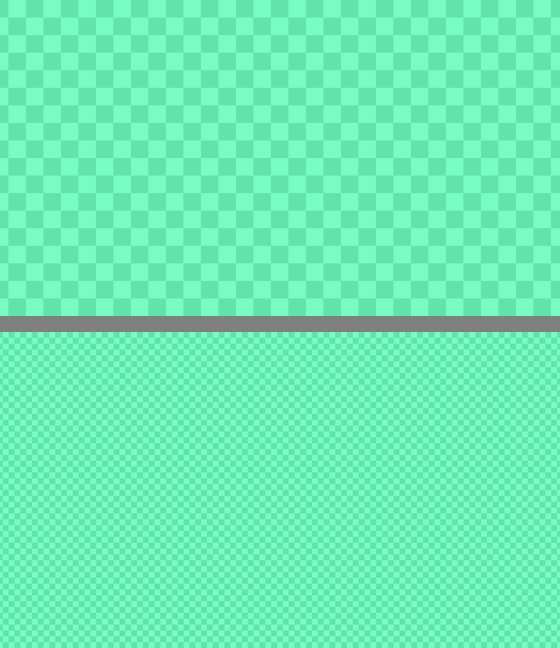
Top, the tile; bottom, the same tile 3 across and 3 down.
This pattern is drawn by a Shadertoy shader. Its source:

```glsl
// Two-tone mint checkerboard that tiles seamlessly.

const vec2 CELLS = vec2(32.0, 18.0);    // squares across and down, both even to wrap
const vec2 OFFSET = vec2(0.48, 0.0);    // shift of the grid, in squares
const vec3 LIGHT_MINT = vec3(0.47, 0.99, 0.77);
const vec3 DARK_MINT = vec3(0.38, 0.89, 0.67);

// Box-filtered square wave per axis: +1 on even squares, -1 on odd ones.
vec2 squareWave(vec2 position, vec2 pixelSize) {
    vec2 edgeDistance = 0.5 - abs(mod(position + 0.5, 2.0) - 1.0);
    return clamp(2.0 * edgeDistance / pixelSize, -1.0, 1.0);
}

void mainImage(out vec4 fragColor, in vec2 fragCoord) {
    // Grid coordinates, one unit per square
    vec2 pixelSize = CELLS / iResolution.xy;
    vec2 position = fragCoord * pixelSize - OFFSET;

    // Squares are dark where both axes have the same parity
    vec2 wave = squareWave(position, pixelSize);
    float darkness = 0.5 + 0.5 * wave.x * wave.y;

    fragColor = vec4(mix(LIGHT_MINT, DARK_MINT, darkness), 1.0);
}
```
